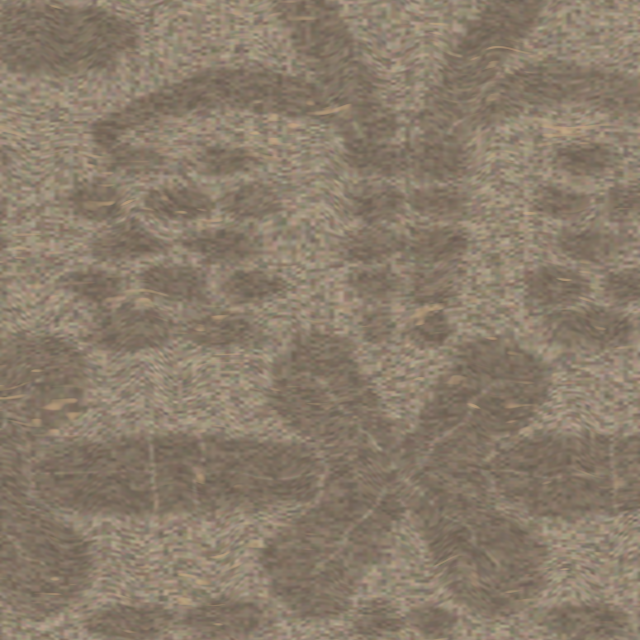
A three.js fragment shader for this pattern:

```glsl
#define AXIS vec2(0.634, 0.258)
#define HALF_REPEAT 0.358
#define GROUND vec3(0.590, 0.535, 0.462)
#define MOTIF vec3(0.485, 0.430, 0.370)
#define GLINT vec3(0.80, 0.67, 0.51)
#define GRAIN vec2(135.0, 205.0)
#define EDGE 0.012
#define VEIN 0.004
#define ROW_STEP 0.066

varying vec2 vUv;

float hash(vec2 p) {
  return fract(sin(dot(p, vec2(127.1, 311.7))) * 43758.5453);
}

float noise(vec2 p) {
  vec2 i = floor(p), f = fract(p);
  f = f * f * (3.0 - 2.0 * f);
  return mix(mix(hash(i), hash(i + vec2(1.0, 0.0)), f.x),
             mix(hash(i + vec2(0.0, 1.0)), hash(i + 1.0), f.x), f.y);
}

float ellipse(vec2 p, vec2 radii) {
  return (length(p / radii) - 1.0) * min(radii.x, radii.y);
}

float segment(vec2 p, vec2 a, vec2 b) {
  vec2 d = b - a;
  return length(p - a - d * clamp(dot(p - a, d) / dot(d, d), 0.0, 1.0));
}

// q is folded into one mirrored repeat, arm is mirrored about the main axis only
float motifDistance(vec2 q, vec2 arm) {
  // Four petals and the pods between them
  float along = clamp(dot(q, vec2(0.7071)), 0.0, 0.2);
  float d = length(q - along * 0.7071) - 0.025 - 0.27 * along;
  d = min(d, ellipse(q - vec2(HALF_REPEAT, 0.0), vec2(0.33, 0.064)));

  // Stacked stem leaves and staggered blossoms
  for (int i = 0; i < 5; i++) {
    float row = float(i);
    float odd = mod(row, 2.0);
    vec2 p = q - vec2(0.0, 0.228 + ROW_STEP * row);
    d = min(d, ellipse(p - vec2(0.045, 0.0), vec2(0.035 + 0.005 * row, 0.027)));
    vec2 size = mix(vec2(0.068 - 0.005 * row, 0.033 - 0.003 * row),
                    vec2(0.044, 0.029), odd);
    d = min(d, ellipse(p - vec2(mix(0.285, 0.237, odd), 0.0), size));
    d = min(d, ellipse(p - vec2(0.340, 0.0), vec2(0.035, 0.027)) + 0.1 * (1.0 - odd));
  }

  // Arching leaf, upper branch and outer foliage
  float u = clamp(arm.x, 0.06, 0.47) - 0.26;
  float arch = length(arm - vec2(u + 0.26, 0.61 - 1.9 * u * u)) - 0.032 + 0.25 * u * u;
  d = min(d, arch);
  d = min(d, segment(arm, vec2(0.06, 0.55), vec2(0.17, 0.74)) - 0.043);
  return min(d, ellipse(arm - vec2(0.55, 0.68), vec2(0.13, 0.055)));
}

float veinDistance(vec2 q, vec2 arm) {
  float d = segment(q, vec2(0.0), vec2(0.145));
  d = min(d, segment(q, vec2(0.0, 0.38), vec2(0.0, 0.52)));
  d = min(d, segment(q, vec2(0.03, 0.13), vec2(0.075, 0.22)));
  d = min(d, segment(q, vec2(0.325, 0.0), vec2(0.325, 0.062)));
  d = min(d, segment(q, vec2(0.13, 0.0), vec2(0.32, 0.0)) + 0.002);
  float rim = abs(ellipse(q - vec2(0.235, 0.0), vec2(0.108, 0.065)));
  d = min(d, max(rim, q.x - 0.19));
  return min(d, segment(arm, vec2(0.065, 0.53), vec2(0.17, 0.65)));
}

void main() {
  // Irregular weave bends the outlines
  vec2 bend = vec2(noise(vUv * vec2(25.0, 45.0)),
                   noise(vUv * vec2(14.0, 35.0) + 19.0)) - 0.5;
  vec2 offset = vUv + bend * vec2(0.022, 0.017) - AXIS;
  vec2 arm = abs(offset);
  vec2 q = vec2(abs(mod(offset.x + HALF_REPEAT, 2.0 * HALF_REPEAT) - HALF_REPEAT), arm.y);

  // Worn motif with pale veins
  float motif = 1.0 - smoothstep(-EDGE, EDGE, motifDistance(q, arm));
  float vein = 1.0 - smoothstep(0.0, VEIN * 2.0, veinDistance(q, arm));
  float streak = noise(vUv * vec2(13.0, 62.0) + 41.0) - 0.5;
  float wear = noise(vUv * vec2(7.0, 20.0) + 73.0);
  motif *= (1.0 - 0.6 * vein) * mix(1.05, 0.68, wear);
  vec3 color = mix(GROUND, MOTIF, clamp(motif + streak * 0.25, 0.0, 1.0));

  // Slubbed yarn with slight colour flecks
  vec2 yarn = vUv * GRAIN + vec2(0.0, 5.0 * noise(vUv * vec2(18.0, 12.0)));
  float grain = noise(yarn) - 0.5;
  vec3 fleck = vec3(noise(yarn + 31.0), noise(yarn + 67.0), noise(yarn + 97.0)) - 0.5;
  float thread = noise(yarn * vec2(0.42, 0.7) + 11.0) - 0.5;
  float contrast = mix(1.0, 0.6, motif);
  color *= 1.0 + contrast * (0.30 * grain + 0.13 * fleck) + 0.13 * thread + 0.06 * streak;

  // Sparse warm threads catch the light
  float glint = smoothstep(0.72, 0.98, noise(yarn * vec2(0.26, 0.62) + 151.0));
  glint *= smoothstep(0.45, 0.8, noise(vUv * vec2(9.0, 24.0) + 207.0));
  color = mix(color, GLINT, 0.65 * glint);

  gl_FragColor = vec4(color, 1.0);
}
```
